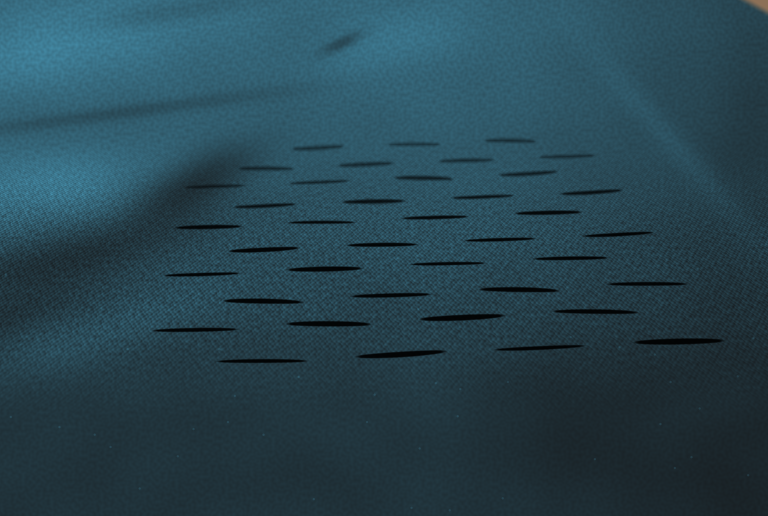
Give the GLSL for this texture, as a WebGL 1 fragment shader.

```glsl
precision highp float;
// Teal woven cloth seen at a low angle, with staggered rows of dark slits.
// Soft gaussian folds set the light; slits and weave share one perspective,
// and the weave is only crisp inside a band of focus.
uniform vec2 u_resolution;

float hash(vec2 c) {
  return fract(sin(dot(c, vec2(41.3, 289.1))) * 4375.85);
}

vec2 gradient(vec2 c) {
  float a = 6.2832 * hash(c);
  return vec2(cos(a), sin(a));
}

float gradientNoise(vec2 p) {
  vec2 i = floor(p), f = fract(p);
  vec2 s = f * f * f * (f * (f * 6.0 - 15.0) + 10.0);
  float a = dot(gradient(i), f);
  float b = dot(gradient(i + vec2(1, 0)), f - vec2(1, 0));
  float c = dot(gradient(i + vec2(0, 1)), f - vec2(0, 1));
  float d = dot(gradient(i + vec2(1, 1)), f - vec2(1, 1));
  return mix(mix(a, b, s.x), mix(c, d, s.x), s.y);
}

vec2 turn(vec2 p, float a) {
  float c = cos(a), s = sin(a);
  return vec2(c * p.x + s * p.y, c * p.y - s * p.x);
}

// Tilted elliptical gaussian
float fold(vec2 p, vec2 centre, vec2 radii, float angle) {
  vec2 q = turn(p - centre, angle) / radii;
  return exp(-dot(q, q));
}

float clothLight(vec2 p) {
  float v = mix(0.46, 0.225, smoothstep(0.0, 5.0, p.y));
  v *= 1.0 - 0.28 * smoothstep(4.5, 7.7, p.x);
  // Far folds
  v += 0.13 * fold(p, vec2(0.6, 0.45), vec2(1.7, 0.45), -0.2);
  v -= 0.08 * fold(p, vec2(1.7, 0.12), vec2(0.9, 0.12), -0.15);
  v += 0.08 * fold(p, vec2(4.0, 0.4), vec2(0.7, 0.3), -0.3);
  v -= 0.17 * fold(p, vec2(3.42, 0.43), vec2(0.22, 0.06), -0.45);
  v -= 0.09 * fold(p, vec2(1.2, 1.13), vec2(1.7, 0.07), -0.13);
  // Ridge and hollow at the left
  v += 0.17 * fold(p, vec2(0.4, 1.85), vec2(1.2, 0.4), -0.12);
  v -= 0.19 * fold(p, vec2(1.95, 1.83), vec2(0.7, 0.24), -0.45);
  v -= 0.13 * fold(p, vec2(0.8, 2.55), vec2(1.4, 0.27), -0.25);
  v += 0.07 * fold(p, vec2(1.0, 3.35), vec2(1.2, 0.25), -0.35);
  v -= 0.07 * fold(p, vec2(0.1, 3.15), vec2(0.7, 0.2), -0.3);
  // Right side crease and near shade
  v += 0.06 * fold(p, vec2(6.7, 1.4), vec2(1.1, 0.14), 0.85);
  v -= 0.05 * fold(p, vec2(7.6, 1.0), vec2(0.5, 0.9), 0.0);
  v -= 0.05 * fold(p, vec2(5.6, 4.1), vec2(0.8, 0.6), 0.0);
  return v + 0.025 * gradientNoise(p * vec2(1.3, 1.8));
}

// Rows are counted from the nearest; each shrinks toward the horizon
float slits(vec2 p, float pixel) {
  float cover = 0.0;
  for (int j = 0; j < 10; j++) {
    float row = float(j), odd = mod(row, 2.0);
    float shrink = pow(0.94, row);
    float far = smoothstep(4.0, 9.0, row);
    float soft = max(pixel * 0.8, 0.01 + 0.02 * far);
    float y = -0.54 + 4.15 * pow(0.925, row);
    float x = mix(2.62 + 0.005 * row, 1.92 + 0.033 * row, odd);
    for (int k = 0; k < 4; k++) {
      float col = float(k);
      float h = hash(vec2(row + 3.0, col + 7.0));
      vec2 centre = vec2(x + 1.39 * pow(0.96, row) * col,
                         y - 0.065 * shrink * col);
      vec2 q = turn(p - centre, mix(-0.07, 0.02, h));
      float along = q.x / (0.46 * shrink);
      float bow = 0.012 * (h - 0.5) * along * along;
      float taper = sqrt(max(1.0 - along * along, 0.0));
      float width = shrink * mix(0.018, 0.03, fract(h * 7.0)) * taper;
      float m = 1.0 - smoothstep(-soft, soft, abs(q.y - bow) - width);
      m *= 1.0 - smoothstep(0.85, 1.05, abs(along));
      // The farthest row fades out at its left end
      m *= 1.0 - step(8.5, row) * step(col, 0.5);
      cover = max(cover, m * mix(1.0, 0.6, far));
    }
  }
  return cover;
}

void main() {
  float pixel = 7.68 / u_resolution.x;
  vec2 p = vec2(gl_FragCoord.x, u_resolution.y - gl_FragCoord.y) * pixel;
  float v = clothLight(p);

  // Weave in cloth coordinates
  float depth = (p.y + 0.54) / 4.15;
  vec2 cloth = vec2((p.x - 3.8) / sqrt(depth), log(depth) / log(0.925));
  float focus = smoothstep(1.3, 2.5, p.y) * (1.0 - smoothstep(3.1, 4.4, p.y));
  float grain = gradientNoise(cloth * vec2(22.0, 7.0));
  float weave = sin(cloth.x * 125.0 + grain * 2.0) * sin(cloth.y * 38.0 + grain);
  v *= 1.0 + focus * (0.2 * weave + 0.3 * grain);
  v *= 1.0 + 0.14 * gradientNoise(p * 28.0);

  // Scattered lint
  vec2 cell = floor(p * 2.5);
  vec2 spot = vec2(hash(cell), hash(cell + 19.0)) * 0.8 + 0.1;
  float speck = 1.0 - smoothstep(0.01, 0.045, length(fract(p * 2.5) - spot));
  v += 0.1 * speck * step(0.6, hash(cell + 5.0)) * smoothstep(1.5, 3.0, p.y);

  vec3 colour = vec3(0.05 + 0.33 * v, 0.01 + 0.82 * v, v);
  colour *= 1.0 - 0.93 * slits(p, pixel);
  // Warm background past the cloth corner
  float corner = (p.x - 7.68) * 0.55 - p.y + 0.14;
  colour = mix(colour, vec3(0.55, 0.44, 0.34), smoothstep(-0.04, 0.06, corner));
  gl_FragColor = vec4(colour, 1.0);
}
```
